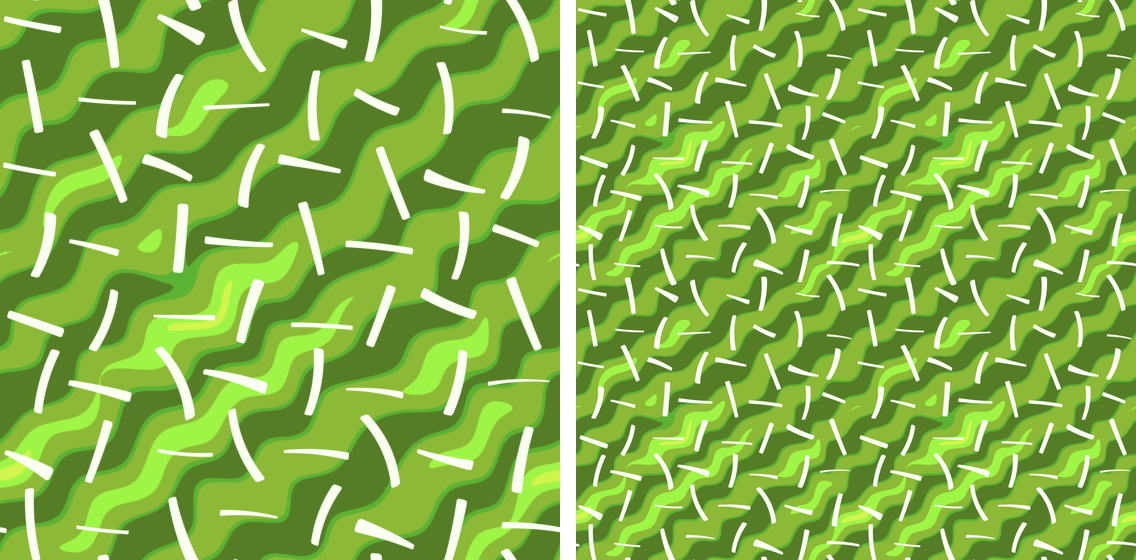
Left: one tile. Right: repeated 2 by 2.
Reproduce this pattern procedurally as a Shadertoy shader.

```glsl
const float TAU = 6.2831853;
const float STROKE_CELLS = 8.0;

const vec3 DARK_GREEN = vec3(0.33, 0.49, 0.15);
const vec3 EDGE_GREEN = vec3(0.36, 0.70, 0.20);
const vec3 LIME = vec3(0.55, 0.725, 0.21);
const vec3 BRIGHT_GREEN = vec3(0.62, 0.96, 0.27);
const vec3 YELLOW = vec3(0.82, 0.96, 0.30);
const vec3 WHITE = vec3(0.98, 1.0, 0.95);

float hash(vec2 cell, float seed) {
    vec3 p = fract(vec3(cell, seed) * vec3(0.1031, 0.1137, 0.0973));
    p += dot(p, p.yzx + 33.33);
    return fract((p.x + p.y) * p.z);
}

// Smooth value noise in -1..1, wrapping after one canvas
float wrapNoise(vec2 uv, float cells, float seed) {
    vec2 p = uv * cells;
    vec2 cell = floor(p);
    vec2 f = p - cell;
    f = f * f * f * (f * (f * 6.0 - 15.0) + 10.0);
    vec2 lo = mod(cell, cells);
    vec2 hi = mod(cell + 1.0, cells);
    float bottom = mix(hash(lo, seed), hash(vec2(hi.x, lo.y), seed), f.x);
    float top = mix(hash(vec2(lo.x, hi.y), seed), hash(hi, seed), f.x);
    return mix(bottom, top, f.y) * 2.0 - 1.0;
}

// Height of wavy diagonal ridges; whole wave counts keep it tileable
float ridgeHeight(vec2 uv) {
    vec2 warp = vec2(wrapNoise(uv, 5.0, 3.0), wrapNoise(uv, 5.0, 8.0));
    vec2 p = uv + 0.025 * warp;
    float along = dot(p, vec2(5.0, 4.0)) + 0.25 * wrapNoise(uv, 4.0, 14.0);
    float across = dot(p, vec2(4.0, -5.0)) + 0.09 * sin(TAU * along);
    return sin(TAU * across) + 0.75 * wrapNoise(uv, 6.0, 21.0);
}

// Distance to a bent, tapered bar with softened corners
float strokeDistance(vec2 p, float angle, vec2 halfSize, float bend, float taper) {
    vec2 dir = vec2(cos(angle), sin(angle));
    vec2 q = vec2(dot(p, vec2(-dir.y, dir.x)), dot(p, dir));
    q.x += bend * (q.y * q.y - 0.3 * halfSize.y * halfSize.y);
    float width = halfSize.x * (1.0 + taper * clamp(q.y / halfSize.y, -1.0, 1.0));
    float corner = 0.55 * width;
    vec2 d = abs(q) - vec2(width, halfSize.y) + corner;
    return length(max(d, 0.0)) + min(max(d.x, d.y), 0.0) - corner;
}

// Steep and shallow strokes alternate like a checkerboard
float cellStroke(vec2 p, vec2 id) {
    float turn = hash(id, 31.0);
    float size = hash(id, 37.0);
    float bend = 5.0 * hash(id, 41.0) - 2.5;
    float taper = hash(id, 47.0) - 0.5;
    vec2 jitter = vec2(hash(id, 53.0), hash(id, 59.0)) - 0.5;
    p -= 0.04 * jitter;
    if (mod(id.x + id.y, 2.0) < 0.5) {
        vec2 halfSize = vec2(mix(0.0075, 0.0095, size), mix(0.056, 0.07, turn));
        return strokeDistance(p, 0.25 * TAU + 0.9 * (turn - 0.5), halfSize, bend, 0.4 * taper);
    }
    vec2 halfSize = vec2(mix(0.0022, 0.009, size), mix(0.042, 0.062, turn));
    float angle = -0.45 * size + 0.25 * (turn - 0.4);
    return strokeDistance(p, angle, halfSize, 0.6 * bend, 1.1 * taper);
}

float strokes(vec2 uv) {
    vec2 home = floor(uv * STROKE_CELLS);
    float nearest = 1.0;
    for (int y = -1; y <= 1; y++) {
        for (int x = -1; x <= 1; x++) {
            vec2 cell = home + vec2(x, y);
            vec2 center = (cell + 0.5) / STROKE_CELLS;
            nearest = min(nearest, cellStroke(uv - center, mod(cell, STROKE_CELLS)));
        }
    }
    return nearest;
}

vec3 addLevel(vec3 below, vec3 above, float height, float level, float soft) {
    return mix(below, above, smoothstep(level - soft, level + soft, height));
}

void mainImage(out vec4 fragColor, in vec2 fragCoord) {
    vec2 uv = fragCoord / iResolution.xy;
    float pixel = 1.0 / min(iResolution.x, iResolution.y);

    // Flat colour bands between height levels
    float height = ridgeHeight(uv);
    float soft = 0.8 * fwidth(height) + 0.0001;
    vec3 color = addLevel(DARK_GREEN, EDGE_GREEN, height, -0.34, soft);
    color = addLevel(color, LIME, height, -0.07, soft);
    color = addLevel(color, BRIGHT_GREEN, height, 1.08, soft);
    color = addLevel(color, YELLOW, height, 1.52, soft);

    // White brush strokes on top
    float cover = 1.0 - smoothstep(-0.8 * pixel, 0.8 * pixel, strokes(uv));
    fragColor = vec4(mix(color, WHITE, cover), 1.0);
}
```
